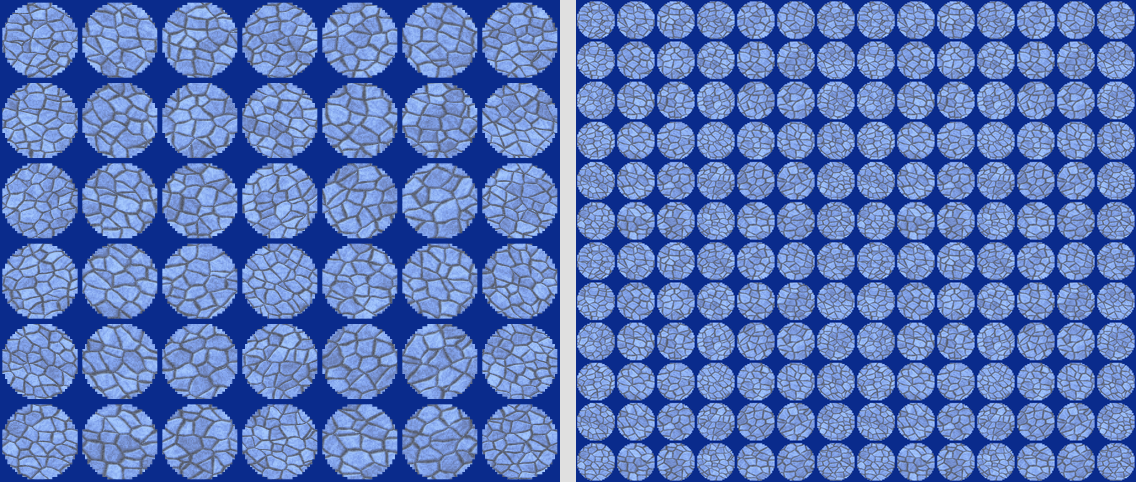
Left: one tile. Right: repeated 2 by 2.
This pattern is drawn by a WebGL 2 fragment shader. Its source:

```glsl
#version 300 es
precision highp float;
precision highp int;

uniform vec2 u_resolution;
out vec4 fragColor;

const vec2 GRID = vec2(7.0, 6.0);
const float RADIUS = 0.478;          // of a grid cell
const float EDGE_STEPS = 32.0;       // stair steps across a cell
const vec2 STONES = vec2(4.7, 6.8);  // stones across and down a cell
const float SIZE_SPREAD = 0.38;
const float JOINT_MIN = 0.025;
const float JOINT_MAX = 0.105;
const float GRAIN = 0.42;
const vec2 LIGHT_DIR = vec2(-0.55, 0.83);

const vec3 GROUND = vec3(0.04, 0.17, 0.55);
const vec3 JOINT = vec3(0.34, 0.36, 0.41);
const vec3 SHADE = vec3(0.42, 0.50, 0.71);
const vec3 STONE = vec3(0.51, 0.64, 0.93);
const vec3 BRIGHT = vec3(0.64, 0.78, 0.99);

// Integer hash, three values from 0 to 1
vec3 hash(ivec2 cell, int seed) {
    uvec3 v = uvec3(ivec3(cell, seed)) * 1664525u + 1013904223u;
    v.x += v.y * v.z;
    v.y += v.z * v.x;
    v.z += v.x * v.y;
    v ^= v >> 16u;
    v.x += v.y * v.z;
    v.y += v.z * v.x;
    v.z += v.x * v.y;
    return vec3(v >> 16u) / 65536.0;
}

float noise(vec2 x, int seed) {
    ivec2 i = ivec2(floor(x));
    vec2 f = fract(x);
    f = f * f * (3.0 - 2.0 * f);
    float low = mix(hash(i, seed).x, hash(i + ivec2(1, 0), seed).x, f.x);
    float high = mix(hash(i + ivec2(0, 1), seed).x, hash(i + ivec2(1, 1), seed).x, f.x);
    return mix(low, high, f.y);
}

mat2 rotate(float a) {
    return mat2(cos(a), sin(a), -sin(a), cos(a));
}

// Offset to a stone centre in xy, weighted distance in z
vec3 site(vec2 q, ivec2 cell, int seed) {
    vec3 h = hash(cell, seed);
    vec2 r = vec2(cell) + 0.05 + 0.9 * h.xy - q;
    return vec3(r, dot(r, r) - SIZE_SPREAD * h.z);
}

// Weighted Voronoi: joint distance, slope towards the light, stone cell
float stoneEdge(vec2 q, int seed, out float slope, out ivec2 stone) {
    ivec2 base = ivec2(floor(q));
    vec3 nearest = vec3(0.0, 0.0, 1e3);
    for (int y = -2; y <= 2; y++)
    for (int x = -2; x <= 2; x++) {
        ivec2 cell = base + ivec2(x, y);
        vec3 s = site(q, cell, seed);
        if (s.z < nearest.z) { nearest = s; stone = cell; }
    }
    float edge = 1e3;
    slope = 0.0;
    for (int y = -2; y <= 2; y++)
    for (int x = -2; x <= 2; x++) {
        ivec2 cell = base + ivec2(x, y);
        if (cell == stone) continue;
        vec3 s = site(q, cell, seed);
        vec2 across = s.xy - nearest.xy;
        float d = 0.5 * (s.z - nearest.z) / length(across);
        if (d < edge) { edge = d; slope = dot(normalize(across), LIGHT_DIR); }
    }
    return edge;
}

vec3 masonry(vec2 p, ivec2 id, float pixel) {
    int seed = 17 + id.x + 7 * id.y;
    vec3 h = hash(id, 5);
    float scale = (id.x % 3 == 0 ? 1.12 : 0.85) + 0.15 * h.x;
    vec2 warp = vec2(noise(p * 9.0, seed + 100), noise(p * 9.0, seed + 200)) - 0.5;
    vec2 q = rotate(1.1 * (h.y - 0.5)) * (p + 0.035 * warp) * STONES * scale;
    float slope;
    ivec2 stone;
    float edge = stoneEdge(q, seed, slope, stone);

    // Stone face: own tone, streaks along its bed, fine speckle
    vec3 own = hash(stone, seed + 300);
    vec2 bed = rotate(2.4 * (own.y - 0.5)) * p;
    float streak = noise(bed * vec2(12.0, 38.0), seed + 400) - 0.5;
    float speckle = noise(p * 64.0, seed + 500) - 0.5;
    float patches = noise(p * 6.0, seed + 600) - 0.5;
    float tone = 0.53 + 0.5 * (own.x - 0.5) + GRAIN * (streak + speckle) + 0.35 * patches;

    // Lit and shaded rims
    float rim = 1.0 - smoothstep(0.07, 0.2, edge);
    tone += rim * (0.55 * slope - 0.12);
    tone = clamp(tone, 0.0, 1.0);
    vec3 face = tone < 0.5 ? mix(SHADE, STONE, 2.0 * tone) : mix(STONE, BRIGHT, 2.0 * tone - 1.0);

    // Worn joints of uneven width
    float width = mix(JOINT_MIN, JOINT_MAX, noise(p * 11.0, seed + 700));
    float soft = 0.02 + pixel * STONES.y * 0.7;
    float gap = 1.0 - smoothstep(width - soft, width + soft, edge);
    vec3 mortar = JOINT * (1.0 + 0.35 * speckle);
    return mix(face, mortar, 0.92 * gap);
}

// Stair-stepped disc, averaged over the pixel
float discMask(vec2 p, vec2 pixel) {
    float cover = 0.0;
    for (int i = 0; i < 9; i++) {
        vec2 s = p + pixel * (vec2(i % 3, i / 3) - 1.0) / 3.0;
        vec2 block = (floor(s * EDGE_STEPS) + 0.5) / EDGE_STEPS;
        cover += step(length(block - 0.5), RADIUS);
    }
    return cover / 9.0;
}

void main() {
    vec2 grid = gl_FragCoord.xy / u_resolution * GRID;
    vec2 pixel = GRID / u_resolution;
    vec2 p = fract(grid);
    vec3 stones = masonry(p, ivec2(floor(grid)), pixel.y);
    fragColor = vec4(mix(GROUND, stones, discMask(p, pixel)), 1.0);
}
```
